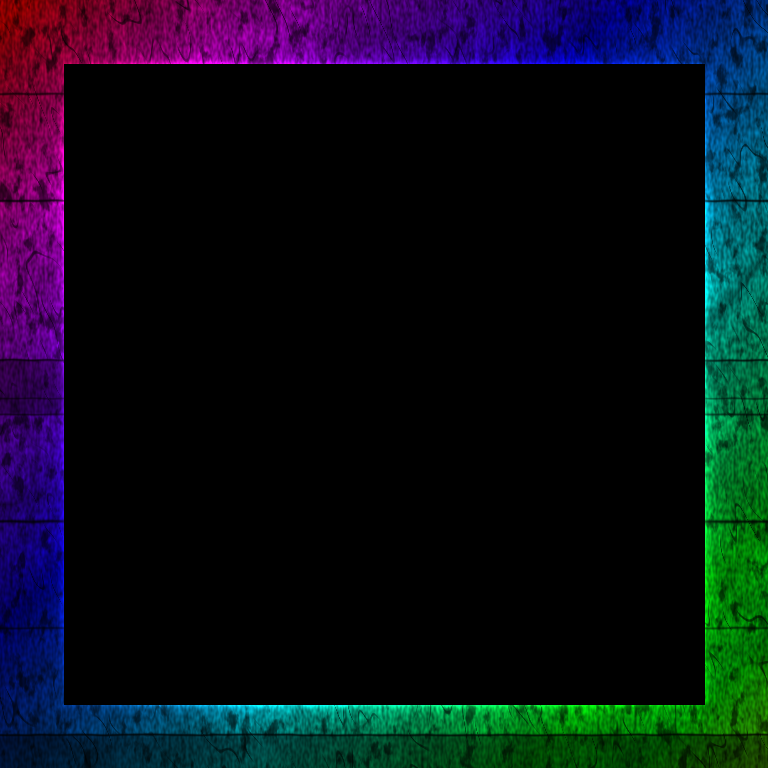
This background is drawn by a WebGL 1 fragment shader. Its source:

```glsl
precision highp float;
// A black square set in a narrow frame of worn, dark planks.
// A hue ramp runs from the top left to the lower right, and light leaks
// from behind the square; noise adds grain, stains and scratches.

uniform vec2 u_resolution;

#define HALF_SIDE 0.4173
#define SQUARE_CENTER vec2(0.5007, 0.4993)
#define PLANK_HEIGHT 0.1391
#define PLANK_START 0.0430
#define WALL_LIGHT 0.47
#define RIM_LIGHT 0.42
#define HALO_LIGHT 0.22
#define GRAIN_AMOUNT 0.55
#define STAIN_AMOUNT 0.60
#define SCRATCH_AMOUNT 0.55

float hash(vec2 p) {
  vec3 q = fract(vec3(p.xyx) * 0.1031);
  q += dot(q, q.yzx + 33.33);
  return fract((q.x + q.y) * q.z);
}

float cornerSlope(vec2 cell, vec2 offset) {
  float angle = 6.2832 * hash(cell);
  return dot(vec2(cos(angle), sin(angle)), offset);
}

float gradientNoise(vec2 p) {
  vec2 i = floor(p), f = fract(p);
  vec2 u = f * f * f * (f * (f * 6.0 - 15.0) + 10.0);
  vec2 e = vec2(1.0, 0.0);
  float low = mix(cornerSlope(i, f), cornerSlope(i + e, f - e), u.x);
  float high = mix(cornerSlope(i + e.yx, f - e.yx),
                   cornerSlope(i + 1.0, f - 1.0), u.x);
  return mix(low, high, u.y);
}

float fbm(vec2 p) {
  float sum = 0.0, weight = 0.6;
  for (int i = 0; i < 4; i++) {
    sum += weight * gradientNoise(p);
    p = mat2(1.6, 1.2, -1.2, 1.6) * p + 7.3;
    weight *= 0.55;
  }
  return sum;
}

float ramp(float a, float b, float x) {
  return clamp((x - a) / (b - a), 0.0, 1.0);
}

// Red, magenta, blue, cyan, green, then a hint of yellow
vec3 hueAlong(float t) {
  float hue = 1.0 - 0.167 * ramp(0.02, 0.17, t) - 0.166 * ramp(0.17, 0.41, t)
            - 0.167 * ramp(0.41, 0.65, t) - 0.160 * ramp(0.65, 0.84, t)
            - 0.080 * ramp(0.91, 1.0, t);
  return clamp(abs(mod(hue * 6.0 + vec3(0.0, 4.0, 2.0), 6.0) - 3.0) - 1.0,
               0.0, 1.0);
}

float seam(float y, float at, float width) {
  float d = (y - at) / width;
  return exp(-d * d);
}

float segmentDistance(vec2 p, vec2 a, vec2 b) {
  vec2 along = b - a;
  return length(p - a - along * clamp(dot(p - a, along) / dot(along, along), 0.0, 1.0));
}

// Plank joints, with a few irregular ones
float seams(vec2 p) {
  float y = p.y + 0.0012 * gradientNoise(p * 35.0);
  float row = floor((y - PLANK_START) / PLANK_HEIGHT + 0.5);
  float strength = row == 4.0 ? 0.0 : 0.45 + 0.45 * hash(vec2(row, 3.0));
  float dark = strength * seam(y, PLANK_START + row * PLANK_HEIGHT, 0.0017);
  dark = max(dark, 0.75 * seam(y, 0.531, 0.0016));
  dark = max(dark, 0.5 * seam(y, 0.481, 0.0013));
  return max(dark, 0.8 * seam(y, 0.321, 0.0022));
}

// Brightness of the worn planks
float wall(vec2 p) {
  float grain = gradientNoise(p * vec2(310.0, 130.0))
              + 0.7 * gradientNoise(p * vec2(170.0, 35.0));
  float broad = fbm(p * vec2(14.0, 10.0) + 4.0);
  float stain = smoothstep(0.05, 0.36, fbm(p * vec2(58.0, 30.0)) + 0.35 * broad);
  vec2 bend = 0.02 * vec2(gradientNoise(p * 13.0), gradientNoise(p * 11.0 + 9.0));
  vec2 q = p + bend;
  float ridge = abs(gradientNoise(vec2(q.x + 0.35 * q.y, q.y) * vec2(48.0, 15.0)));
  float scratch = (1.0 - smoothstep(0.01, 0.045, ridge))
                * smoothstep(-0.05, 0.25, gradientNoise(p * 19.0 + 31.0));
  float smear = segmentDistance(q, vec2(0.915, 0.555), vec2(1.01, 0.69));
  float arc = abs(length((q - vec2(0.0, 0.41)) * vec2(1.0, 0.75)) - 0.053);
  float light = WALL_LIGHT * (1.0 + GRAIN_AMOUNT * grain + 0.45 * broad);
  light *= 1.0 - STAIN_AMOUNT * stain;
  light *= 1.0 - SCRATCH_AMOUNT * scratch;
  light *= 1.0 - 0.4 * exp(-smear * 130.0) - 0.3 * exp(-arc * 200.0);
  // Darker boards at the middle left, along the bottom and in the lower left
  float band = smoothstep(0.460, 0.464, p.y) - smoothstep(0.529, 0.533, p.y);
  light *= 1.0 - band * mix(0.38, 0.1, p.x);
  light *= mix(0.58, 1.0, smoothstep(0.038, 0.046, p.y));
  light *= mix(0.72, 1.0, smoothstep(0.05, 0.5, length(p)));
  return max(light, 0.0) * (1.0 - seams(p));
}

void main() {
  vec2 p = gl_FragCoord.xy / u_resolution;
  float pixel = 1.0 / min(u_resolution.x, u_resolution.y);
  vec2 beyond = abs(p - SQUARE_CENTER) - HALF_SIDE;
  float edge = length(max(beyond, 0.0)) + min(max(beyond.x, beyond.y), 0.0);
  float away = max(edge, 0.0);

  // Light behind the square fades toward its corners
  float side = clamp(-min(beyond.x, beyond.y) / 0.16, 0.0, 1.0);
  float leak = (RIM_LIGHT * exp(-away / 0.0035) + HALO_LIGHT * exp(-away / 0.022))
             * mix(0.4, 1.0, side);

  float surface = wall(p);
  float light = surface + leak * (0.5 + surface);
  vec3 color = hueAlong(0.5 * (p.x + 1.0 - p.y)) * light;
  color += 0.12 * leak * leak;
  color *= smoothstep(-0.5 * pixel, 0.5 * pixel, edge);
  gl_FragColor = vec4(color, 1.0);
}
```
